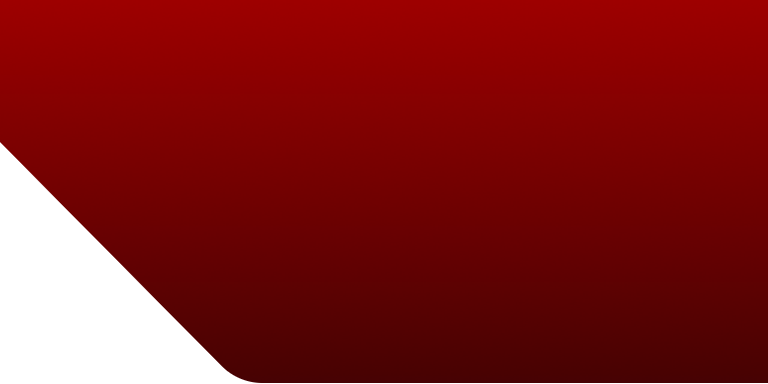
This background is drawn by a Shadertoy shader. Its source:

```glsl
// A dark red panel with a vertical gradient on a white page. Its lower left is
// cut off along a diagonal that meets the floor in a rounded corner.
// Two half planes joined by a tangent arc; fine grain breaks up colour bands.

// Lengths are in units of the canvas height, origin at the lower left.
const vec3 TOP_RED = vec3(0.618, 0.0, 0.0);
const vec3 BOTTOM_RED = vec3(0.276, 0.008, 0.010);
const vec3 PAGE_WHITE = vec3(1.0);
const vec2 CUT_START = vec2(0.0, 0.630);      // diagonal at the left border
const vec2 CUT_CORNER = vec2(0.621, 0.0026);  // diagonal meets the floor
const float CORNER_RADIUS = 0.150;
const float GRAIN_CELLS = 256.0;              // grain cells per canvas height
const float GRAIN_STRENGTH = 1.0 / 255.0;     // full width of the grain

// Pseudorandom value from 0 to 1 for a grid cell.
float hash(vec2 cell) {
    vec3 q = fract(cell.xyx * 0.1031);
    q += dot(q, q.yzx + 33.33);
    return fract((q.x + q.y) * q.z);
}

// Signed distance to the panel, negative inside.
float panelDistance(vec2 p) {
    vec2 slope = normalize(CUT_CORNER - CUT_START);
    vec2 outward = vec2(slope.y, -slope.x);

    // The arc touches both edges at the same distance from their crossing.
    float tangentLength = CORNER_RADIUS * -slope.y / (1.0 + slope.x);
    vec2 arcCenter = CUT_CORNER + vec2(tangentLength, CORNER_RADIUS);
    vec2 fromCenter = p - arcCenter;
    bool inArcSector = fromCenter.x < 0.0 && dot(fromCenter, slope) > 0.0;

    float floorDistance = CUT_CORNER.y - p.y;
    float cutDistance = dot(p - CUT_START, outward);
    return inArcSector ? length(fromCenter) - CORNER_RADIUS
                       : max(floorDistance, cutDistance);
}

void mainImage(out vec4 fragColor, in vec2 fragCoord) {
    vec2 p = fragCoord / iResolution.y;

    // Vertical gradient with grain that dissolves the steps between shades.
    float grain = (hash(floor(p * GRAIN_CELLS)) - 0.5) * GRAIN_STRENGTH;
    vec3 panelColor = mix(BOTTOM_RED, TOP_RED, p.y) + grain * vec3(1.0, 0.0, 0.0);

    // Panel mask with a one pixel soft edge.
    float coverage = clamp(0.5 - panelDistance(p) * iResolution.y, 0.0, 1.0);

    fragColor = vec4(mix(PAGE_WHITE, panelColor, coverage), 1.0);
}
```
